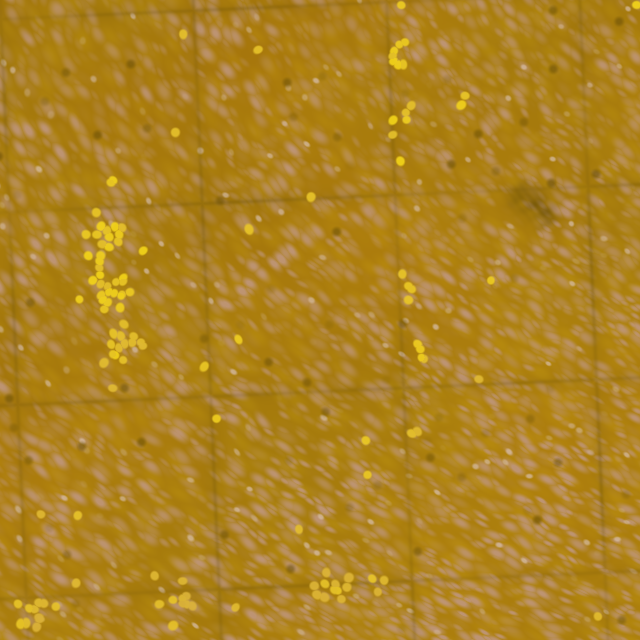
A three.js fragment shader for this texture:

```glsl
// Worn ochre surface with slanted pale flecks, a faint tilted grid and gold glitter.
varying vec2 vUv;

const vec3 OCHRE_DARK = vec3(0.635, 0.455, 0.045);
const vec3 OCHRE_LIGHT = vec3(0.705, 0.535, 0.055);
const vec3 FLECK_PINK = vec3(0.745, 0.585, 0.47);
const vec3 SPARK_WHITE = vec3(0.84, 0.74, 0.66);
const vec3 GOLD_PALE = vec3(0.86, 0.70, 0.22);
const vec3 GOLD_BRIGHT = vec3(0.95, 0.83, 0.10);
const vec3 STAIN = vec3(0.43, 0.32, 0.03);

const vec2 FLECK_SIZE = vec2(0.027, 0.0125);  // along and across the slant
const vec2 FINE_SIZE = vec2(0.018, 0.0075);
const float FLECK_ANGLE = -0.68;
const float ANGLE_DRIFT = 0.28;               // extra slant towards the top
const float GRID_STEP = 0.302;
const vec2 GRID_OFFSET = vec2(0.648, 0.366);
const float GRID_TILT = 0.044;
const float GRAIN_SIZE = 0.0125;

vec3 hash3(vec2 cell) {
  vec3 h = fract(cell.xyx * vec3(0.1031, 0.1030, 0.0973));
  h += dot(h, h.yxz + 33.33);
  return fract((h.xxy + h.yzz) * h.zyx);
}

vec2 rotate(vec2 p, float angle) {
  float c = cos(angle), s = sin(angle);
  return vec2(c * p.x + s * p.y, c * p.y - s * p.x);
}

// Cellular soft dots; only cells whose random value exceeds rarity appear.
float dots(vec2 q, float rarity, float inner, float outer) {
  vec2 cell = floor(q);
  float best = 0.0;
  for (int y = -1; y <= 1; y++)
    for (int x = -1; x <= 1; x++) {
      vec2 id = cell + vec2(float(x), float(y));
      vec3 h = hash3(id);
      float d = length(q - id - h.xy);
      best = max(best, smoothstep(rarity, 1.0, h.z) * (1.0 - smoothstep(inner, outer, d)));
    }
  return best;
}

// Layered sines, roughly -1 to 1.
float waves(vec2 p) {
  return 0.5 * sin(p.x + 1.7 * sin(p.y * 0.8 + 1.0))
       + 0.3 * sin(p.y * 1.9 - p.x * 1.1 + 2.0)
       + 0.2 * sin(p.x * 3.1 + p.y * 2.3);
}

// Gaussian falloff around a line segment.
float streak(vec2 p, vec2 a, vec2 b, float width) {
  vec2 along = b - a;
  float t = clamp(dot(p - a, along) / dot(along, along), 0.0, 1.0);
  float d = length(p - a - along * t) / width;
  return exp(-d * d);
}

// Chance that a gold grain shows: upright streaks, a lower row and strays.
float goldChance(vec2 p) {
  float upright = streak(p, vec2(0.163, 0.70), vec2(0.193, 0.41), 0.024);
  upright = max(upright, 0.9 * streak(p, vec2(0.616, 0.98), vec2(0.629, 0.75), 0.012));
  upright = max(upright, 0.75 * streak(p, vec2(0.641, 0.60), vec2(0.667, 0.41), 0.009));
  upright *= smoothstep(-0.9, 0.6, cos(70.0 * (p.y - 0.55)));
  float row = streak(p, vec2(0.02, 0.036), vec2(0.69, 0.103), 0.016);
  row *= smoothstep(0.0, 1.1, sin(25.0 * p.x + 0.55) + 0.8 * cos(57.0 * (p.x - 0.5)));
  float core = streak(p, vec2(0.165, 0.56), vec2(0.180, 0.54), 0.030);
  return max(max(upright, core), row) + 0.003;
}

// Rounded gold grains: x is coverage, y is brightness.
vec2 goldGrains(vec2 p) {
  vec2 q = p / GRAIN_SIZE, cell = floor(q), grain = vec2(0.0);
  for (int y = -1; y <= 1; y++)
    for (int x = -1; x <= 1; x++) {
      vec2 id = cell + vec2(float(x), float(y));
      vec3 h = hash3(id + 71.0);
      vec2 center = id + h.xy;
      float lit = step(h.z, 0.85 * goldChance(center * GRAIN_SIZE));
      float cover = lit * (1.0 - smoothstep(0.38, 0.72, length(q - center)));
      if (cover > grain.x) grain = vec2(cover, fract(h.z * 57.0 + h.x));
    }
  return grain;
}

void main() {
  vec2 p = vUv;
  vec2 warped = p + 0.004 * vec2(waves(p * 31.0), waves(p.yx * 37.0 + 4.0));
  vec2 slanted = rotate(warped - 0.5, FLECK_ANGLE - ANGLE_DRIFT * (p.y - 0.5));

  // Mottled ochre ground, darker towards the upper left
  float mottle = dots(slanted / (FLECK_SIZE * 1.3) + 40.0, 0.1, 0.0, 0.95);
  float tone = 0.36 + 0.5 * mottle + 0.16 * waves(p * 11.0) + 0.2 * (p.x - p.y);
  vec3 color = mix(OCHRE_DARK, OCHRE_LIGHT, clamp(tone, 0.0, 1.0));
  color.r += 0.012 * waves(p * 7.0 + 3.0);

  // Pale flecks in two sizes, finer towards the lower right
  float fineShare = clamp(0.75 + 0.35 * (p.x - p.y), 0.45, 1.0);
  float fleck = dots(slanted / FLECK_SIZE, 0.5, 0.08, 0.88);
  float fine = dots(slanted / FINE_SIZE + 90.0, 0.6, 0.1, 0.85) * fineShare;
  float clump = 0.92 + 0.28 * waves(p * 17.0 + 1.0) - 0.15 * p.y;
  color = mix(color, FLECK_PINK, clamp(max(fleck, fine) * clump, 0.0, 0.95));
  float spark = dots(slanted / vec2(0.030, 0.022) + 20.0, 0.86, 0.08, 0.26);
  color = mix(color, SPARK_WHITE, 0.75 * spark);

  // Faint tilted grid
  vec2 frame = p + GRID_TILT * vec2(p.y, -p.x) - GRID_OFFSET;
  vec2 gap = abs(fract(frame / GRID_STEP + 0.5) - 0.5) * GRID_STEP;
  vec2 line = exp(-gap * gap / 0.000012) + 0.45 * exp(-gap * gap / 0.00018);
  float wear = 0.65 + 0.35 * waves(p * 9.0 + 5.0);
  color = mix(color, STAIN, 0.27 * wear * max(line.x, line.y));

  // Scattered dark specks and one larger stain
  float specks = dots(p / 0.075 + 12.0, 0.55, 0.03, 0.14);
  float blot = streak(warped, vec2(0.815, 0.69), vec2(0.85, 0.67), 0.022);
  blot *= 0.75 + 0.35 * waves(p * 150.0);
  color = mix(color, STAIN, clamp(0.6 * specks + 0.7 * blot, 0.0, 0.8));

  // Gold glitter
  vec2 gold = goldGrains(warped);
  float shine = clamp(0.75 * gold.y + 0.5 * smoothstep(0.2, 0.6, p.y) - 0.1, 0.0, 1.0);
  color = mix(color, mix(GOLD_PALE, GOLD_BRIGHT, shine), 0.92 * gold.x);

  gl_FragColor = vec4(color, 1.0);
}
```
